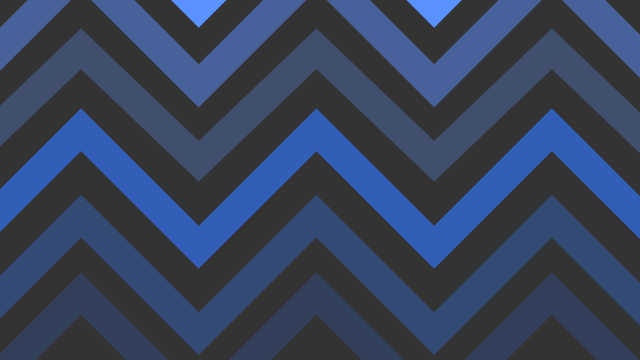
A Shadertoy shader for this pattern:

```glsl
// Lengths are fractions of the canvas height; depth is measured down from the top.
const float PERIOD = 0.654;
const float FIRST_PEAK = 0.2250;
const int BAND_COUNT = 6;
const vec3 BACKGROUND = vec3(0.20);

// Per band: depth of the upper edge at a peak, vertical thickness, slope.
const vec3 BANDS[BAND_COUNT] = vec3[](
    vec3(-0.369, 0.119, 1.000),
    vec3(-0.148, 0.120, 0.998),
    vec3( 0.079, 0.113, 0.955),
    vec3( 0.301, 0.119, 0.998),
    vec3( 0.541, 0.119, 0.998),
    vec3( 0.757, 0.117, 1.000));

const vec3 COLOURS[BAND_COUNT] = vec3[](
    vec3(0.35, 0.57, 1.00),
    vec3(0.28, 0.385, 0.605),
    vec3(0.25, 0.31, 0.43),
    vec3(0.20, 0.37, 0.72),
    vec3(0.20, 0.29, 0.46),
    vec3(0.20, 0.25, 0.36));

// Horizontal distance to the nearest peak.
float peakDistance(float x) {
    return abs(mod(x - FIRST_PEAK + 0.5 * PERIOD, PERIOD) - 0.5 * PERIOD);
}

// Signed distance to a zigzag band, negative inside.
float chevronDistance(float fromPeak, float depth, vec3 band) {
    float centre = band.x + 0.5 * band.y + band.z * fromPeak;
    return (abs(depth - centre) - 0.5 * band.y) / length(vec2(1.0, band.z));
}

void mainImage(out vec4 fragColor, in vec2 fragCoord) {
    vec2 p = fragCoord / iResolution.y;
    float pixel = 1.0 / iResolution.y;
    float fromPeak = peakDistance(p.x);
    float depth = 1.0 - p.y;

    // Layer the bands from top to bottom with smoothed edges.
    vec3 colour = BACKGROUND;
    for (int i = 0; i < BAND_COUNT; i++) {
        float d = chevronDistance(fromPeak, depth, BANDS[i]);
        colour = mix(colour, COLOURS[i], clamp(0.5 - d / pixel, 0.0, 1.0));
    }
    fragColor = vec4(colour, 1.0);
}
```
